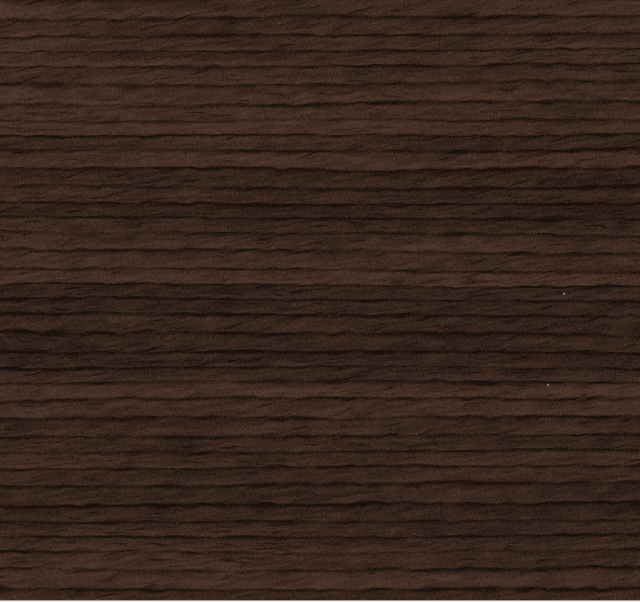
Write a Shadertoy shader that draws this texture.

```glsl
// Dark straight-grained veneer: thin horizontal bands parted by ragged dark lines.
// Layered sines bend the bands and set light and dark zones, stretched noise adds
// fibres, cellular dashes make the open pores, and a pale rim closes the lower edge.

const vec3 DEEP_BROWN = vec3(0.132, 0.087, 0.064);
const vec3 LIGHT_BROWN = vec3(0.284, 0.199, 0.160);
const vec3 SPECK_COLOR = vec3(0.55, 0.51, 0.47);
const vec3 RIM_COLOR = vec3(0.93, 0.92, 0.91);

const float BANDS = 36.0;            // bands per canvas height
const float BASE_TONE = 0.67;        // 0 is deep brown, 1 is light brown
const float ZONE_CONTRAST = 0.085;   // broad light and dark zones
const float BAND_CONTRAST = 0.34;
const float BAND_SLOPE = 0.18;       // bands lighten toward their lower edge
const float FIBRE_CONTRAST = 0.30;
const float HAIR_CONTRAST = 0.46;
const float LINE_DEPTH = 0.54;
const float PORE_DEPTH = 0.55;
const float GRAIN_CONTRAST = 0.42;
const float WEAVE_CONTRAST = 0.10;
const float GRAIN_CELLS = 482.0;     // grain cells per canvas height
const vec2 PORE_GRID = vec2(15.0, 66.0);
const float PORE_WIDTH = 0.0013;
const float PORE_SLOPE = 0.22;
const float SPECK_GRID = 40.0;
const float SPECK_SHARE = 0.0012;
const float RIM_HEIGHT = 0.0026;

float hash(vec2 p) {
    vec3 q = fract(p.xyx * vec3(0.1031, 0.1030, 0.0973));
    q += dot(q, q.yzx + 33.33);
    return fract((q.x + q.y) * q.z);
}

float noise(vec2 p) {
    vec2 cell = floor(p), f = fract(p);
    f = f * f * (3.0 - 2.0 * f);
    float low = mix(hash(cell), hash(cell + vec2(1.0, 0.0)), f.x);
    float high = mix(hash(cell + vec2(0.0, 1.0)), hash(cell + 1.0), f.x);
    return mix(low, high, f.y);
}

// Height in band units, nearly straight, with slightly ragged edges.
float bandHeight(vec2 p) {
    float v = p.y * BANDS + 0.12 * sin(p.y * 47.0 + 1.0);
    v += 0.13 * sin(p.x * 2.3 + p.y * 9.0) + 0.04 * sin(p.x * 7.3 - p.y * 31.0);
    v += 0.10 * (noise(p * vec2(9.0, 75.0)) - 0.5);
    return v + 0.14 * (noise(p * vec2(45.0, 110.0) + 9.0) - 0.5);
}

// Broad zones, several bands tall, drifting along the grain.
float zones(vec2 p) {
    float tall = sin(p.y * 24.0 + 0.17 + 0.5 * sin(p.x * 2.0));
    float gradient = sin(p.y * 4.5 - 2.6);
    float patches = noise(p * vec2(2.2, 9.0) + 61.0) - 0.5;
    return tall + 0.8 * gradient + 1.5 * patches - 0.5 * (p.x - 0.5);
}

// Dark seam: crisp on its upper side, fading softly below, broken along the grain.
float seam(float v, float x) {
    float f = fract(v), id = floor(v + 0.5);
    float above = 1.0 - smoothstep(0.01, 0.11, f);
    float below = 1.0 - smoothstep(0.03, 0.25, 1.0 - f);
    float strength = 0.35 + 0.6 * noise(vec2(x * 5.0, id * 7.0));
    strength += 0.5 * noise(vec2(x * 24.0, id * 13.0 + 3.0));
    return max(above, below) * strength;
}

// Slanted dashes, one per cell, gathered into loose clusters.
float pores(vec2 p, float pixel) {
    vec2 home = floor(p * PORE_GRID);
    float dark = 0.0;
    for (int j = -1; j <= 1; j++) {
        for (int i = -1; i <= 1; i++) {
            vec2 cell = home + vec2(i, j);
            vec2 jitter = vec2(hash(cell + 11.0), hash(cell + 37.0));
            vec2 center = (cell + jitter) / PORE_GRID;
            float cluster = noise(center * vec2(3.5, 22.0) + 5.0);
            float present = step(hash(cell + 71.0), 1.8 * cluster - 0.15);
            float halfLength = mix(0.008, 0.034, hash(cell + 93.0));
            float lean = noise(center * vec2(2.0, 16.0) + 40.0);
            float slope = PORE_SLOPE * (smoothstep(0.1, 0.6, lean) * 1.5 - 0.4);
            vec2 d = p - center;
            float bend = 0.0009 * sin(d.x * 130.0 + jitter.y * 6.3);
            float along = d.x / halfLength;
            float width = PORE_WIDTH * (1.0 - along * along);
            float gap = abs(d.y - slope * d.x - bend);
            float dash = 1.0 - smoothstep(width - 0.7 * pixel, width + 0.7 * pixel, gap);
            dash *= 1.0 - smoothstep(0.6, 1.0, abs(along));
            dark = max(dark, present * dash * mix(0.4, 1.0, jitter.x));
        }
    }
    return dark;
}

// A few tiny pale flecks.
float specks(vec2 p, float pixel) {
    vec2 cell = floor(p * SPECK_GRID);
    vec2 center = (cell + 0.3 + 0.4 * hash(cell + 8.0)) / SPECK_GRID;
    float disc = 1.0 - smoothstep(0.0005, 0.0005 + 1.5 * pixel, length(p - center));
    return disc * step(hash(cell + 140.0), SPECK_SHARE);
}

void mainImage(out vec4 fragColor, in vec2 fragCoord) {
    vec2 p = fragCoord / iResolution.y;
    float pixel = 1.0 / iResolution.y;
    float v = bandHeight(p);
    vec2 woodPoint = vec2(p.x, v / BANDS);
    // Zones, single bands, long fibres and short slanted hairs
    float tone = BASE_TONE + ZONE_CONTRAST * zones(p);
    tone += BAND_CONTRAST * (hash(vec2(floor(v), 3.0)) - 0.5);
    tone += BAND_SLOPE * (0.5 - fract(v));
    tone += FIBRE_CONTRAST * (noise(woodPoint * vec2(4.0, 95.0) + 20.0) - 0.5);
    vec2 slanted = woodPoint - vec2(0.0, 0.12 * p.x);
    tone += HAIR_CONTRAST * (noise(slanted * vec2(32.0, 240.0)) - 0.5);
    // Seams, pores, fine grain and faint weave
    tone -= LINE_DEPTH * seam(v, p.x) + PORE_DEPTH * pores(woodPoint, pixel);
    tone += GRAIN_CONTRAST * (hash(floor(p * GRAIN_CELLS)) - 0.5);
    tone += WEAVE_CONTRAST * sin(p.x * 1100.0) * sin(p.y * 1100.0);
    // Colour, flecks and pale lower rim
    vec3 color = mix(DEEP_BROWN, LIGHT_BROWN, clamp(tone, -0.2, 1.2));
    color = mix(color, SPECK_COLOR, specks(p, pixel));
    float rim = 1.0 - smoothstep(RIM_HEIGHT - 0.5 * pixel, RIM_HEIGHT + 0.5 * pixel, p.y);
    fragColor = vec4(mix(color, RIM_COLOR, rim), 1.0);
}
```
